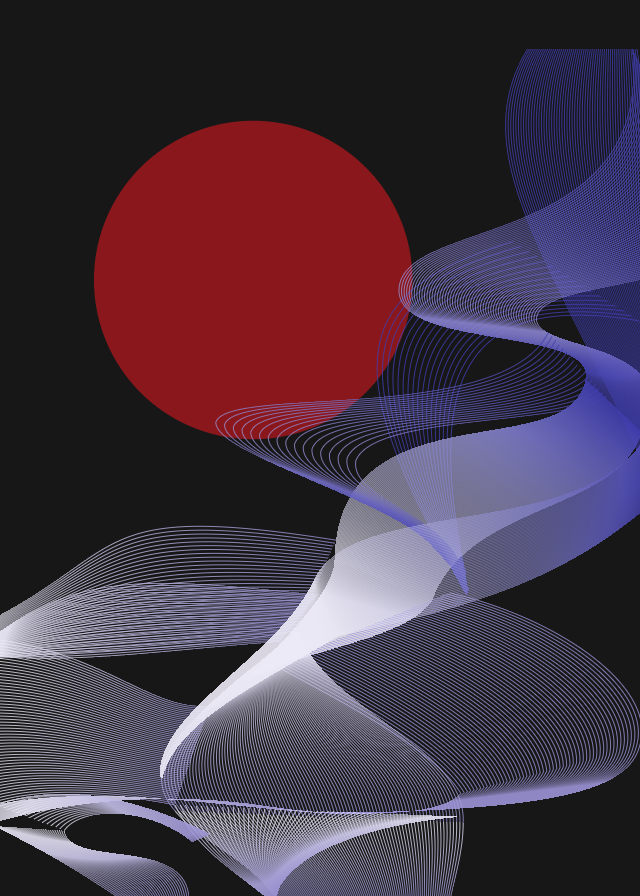
This background is drawn by a WebGL 1 fragment shader. Its source:

```glsl
precision highp float;
// A red disc on charcoal, crossed by twisting ribbons of fine white and blue lines.
// Each ribbon blends one cubic curve into another; a pixel finds the rulings that
// pass through it, and the spacing of the lines there gives their coverage.

uniform vec2 u_resolution;

const float GRID = 768.0;        // design units per canvas height, y downwards
const float LINE_WIDTH = 0.68;   // in design units
const int STEPS = 28;            // samples along a ribbon
const float SPARSE = 16.0;       // lines per ribbon
const float MEDIUM = 30.0;
const float DENSE = 54.0;
const float VEIL = 88.0;
const vec2 DISC_CENTER = vec2(217.0, 240.0);
const float DISC_RADIUS = 136.5;
const vec3 CHARCOAL = vec3(0.09);
const vec3 RED = vec3(0.54, 0.09, 0.105);
const vec3 WHITE = vec3(0.93, 0.92, 0.97);
const vec3 LILAC = vec3(0.61, 0.58, 0.84);
const vec3 BLUE = vec3(0.25, 0.24, 0.69);

float cross2(vec2 a, vec2 b) { return a.x * b.y - a.y * b.x; }

// Both edge curves at once: xy is the first edge, zw the second.
vec4 bezier(vec4 a, vec4 b, vec4 c, vec4 d, float s) {
  float r = 1.0 - s;
  return r * r * (r * a + 3.0 * s * b) + s * s * (3.0 * r * c + s * d);
}

// Signed test for the point lying on the ruling between the edges.
float ruling(vec2 p, vec4 e) { return cross2(p - e.xy, e.zw - e.xy); }

// Coverage of a line, fading to the mean tone where lines are too close.
float lineCoverage(float t, float count, float spacing, float pixel) {
  float reach = max(pixel, LINE_WIDTH);
  float dist = abs(fract(t * count + 0.5) - 0.5) * spacing;
  float single = max(0.0, 1.0 - dist / reach) * LINE_WIDTH / reach;
  float mean = min(LINE_WIDTH / max(spacing, 0.01), 0.9);
  return mix(mean, single, smoothstep(1.0, 2.2, spacing / pixel));
}

void ribbon(inout vec3 color, vec2 p, float count, vec3 startInk, vec3 endInk,
            vec4 a, vec4 b, vec4 c, vec4 d) {
  float pixel = GRID / u_resolution.y;
  float ds = 1.0 / float(STEPS);
  float previous = ruling(p, a);
  for (int i = 0; i < STEPS; i++) {
    float s0 = float(i) * ds;
    float current = ruling(p, bezier(a, b, c, d, s0 + ds));
    if ((current < 0.0) != (previous < 0.0)) {
      // Secant root with one correction
      float slope = (current - previous) / ds;
      float s = s0 - previous / slope;
      s -= ruling(p, bezier(a, b, c, d, s)) / slope;
      s = clamp(s, s0, s0 + ds);
      vec4 e = bezier(a, b, c, d, s);
      vec2 span = e.zw - e.xy;
      float t = dot(p - e.xy, span) / max(dot(span, span), 0.001);
      if (abs(t - 0.5) < 0.5 + 0.3 / count) {
        vec4 tangent = bezier(a, b, c, d, s + 0.002) - e;
        vec2 flow = mix(tangent.xy, tangent.zw, t);
        float spacing = abs(cross2(flow, span)) / (max(length(flow), 0.0001) * count);
        color = mix(color, mix(startInk, endInk, s), lineCoverage(t, count, spacing, pixel));
      }
    }
    previous = current;
  }
}

void main() {
  float pixel = GRID / u_resolution.y;
  vec2 p = vec2(gl_FragCoord.x, u_resolution.y - gl_FragCoord.y) * pixel;
  float disc = clamp(0.5 + (DISC_RADIUS - distance(p, DISC_CENTER)) / pixel, 0.0, 1.0);
  vec3 color = mix(CHARCOAL, RED, disc);

  // Upper right: tall veil, then the wide-spaced blue bulge
  ribbon(color, p, DENSE, BLUE, BLUE, vec4(452, 42, 546, 42), vec4(400, 130, 560, 130),
         vec4(465, 210, 540, 210), vec4(548, 390, 590, 330));
  ribbon(color, p, SPARSE, BLUE, BLUE, vec4(440, 207, 548, 275), vec4(300, 250, 400, 250),
         vec4(285, 310, 360, 320), vec4(400, 510, 402, 505));

  // Lobe beside the disc and its return sweep
  ribbon(color, p, DENSE, BLUE, LILAC, vec4(542, 42, 620, 200), vec4(560, 215, 600, 250),
         vec4(345, 185, 465, 240), vec4(342, 248, 460, 272));
  ribbon(color, p, DENSE, LILAC, BLUE, vec4(342, 248, 460, 272), vec4(340, 300, 455, 302),
         vec4(510, 280, 590, 290), vec4(502, 325, 550, 370));
  ribbon(color, p, VEIL, BLUE, WHITE, vec4(502, 325, 550, 370), vec4(490, 400, 530, 440),
         vec4(290, 330, 400, 430), vec4(287, 480, 370, 515));
  ribbon(color, p, VEIL, WHITE, WHITE, vec4(287, 480, 370, 515), vec4(286, 510, 345, 550),
         vec4(240, 550, 260, 555), vec4(205, 590, 210, 585));

  // Flat lobe under the disc
  ribbon(color, p, SPARSE, BLUE, LILAC, vec4(470, 285, 520, 340), vec4(430, 365, 480, 365),
         vec4(195, 330, 320, 355), vec4(185, 362, 305, 395));
  ribbon(color, p, SPARSE, LILAC, BLUE, vec4(185, 362, 305, 395), vec4(185, 390, 300, 430),
         vec4(340, 430, 390, 440), vec4(372, 470, 400, 500));

  // Left wing and the stripes below it
  ribbon(color, p, MEDIUM, WHITE, LILAC, vec4(-5, 530, -5, 565), vec4(110, 470, 70, 555),
         vec4(80, 430, 160, 560), vec4(288, 463, 255, 540));
  ribbon(color, p, MEDIUM, WHITE, LILAC, vec4(-5, 545, -5, 562), vec4(70, 490, 60, 570),
         vec4(130, 495, 160, 555), vec4(272, 510, 240, 550));
  ribbon(color, p, DENSE, WHITE, LILAC, vec4(-5, 548, -5, 690), vec4(90, 560, 40, 676),
         vec4(130, 610, 100, 680), vec4(180, 605, 150, 690));

  // Lower right bulge, folding back to the left border
  ribbon(color, p, DENSE, LILAC, LILAC, vec4(385, 508, 235, 570), vec4(480, 530, 290, 600),
         vec4(565, 590, 370, 640), vec4(548, 640, 395, 680));
  ribbon(color, p, DENSE, LILAC, LILAC, vec4(548, 640, 395, 680), vec4(535, 690, 380, 698),
         vec4(420, 692, 320, 700), vec4(300, 698, 250, 695));
  ribbon(color, p, SPARSE, LILAC, WHITE, vec4(300, 698, 250, 695), vec4(200, 695, 180, 680),
         vec4(100, 670, 80, 680), vec4(-5, 690, -5, 705));

  // Lower bell and its open petal
  ribbon(color, p, VEIL, WHITE, LILAC, vec4(225, 565, 255, 540), vec4(150, 625, 280, 610),
         vec4(120, 660, 400, 640), vec4(150, 695, 397, 705));
  ribbon(color, p, VEIL, WHITE, LILAC, vec4(150, 695, 397, 705), vec4(175, 725, 397, 730),
         vec4(215, 735, 390, 750), vec4(240, 775, 385, 775));
  ribbon(color, p, DENSE, WHITE, LILAC, vec4(150, 690, 395, 700), vec4(170, 730, 330, 705),
         vec4(200, 745, 260, 725), vec4(235, 775, 240, 760));

  // Loop in the lower left corner
  ribbon(color, p, MEDIUM, WHITE, LILAC, vec4(-5, 708, 55, 712), vec4(50, 735, 60, 745),
         vec4(80, 755, 165, 715), vec4(110, 775, 162, 775));
  ribbon(color, p, SPARSE, WHITE, LILAC, vec4(-5, 690, 55, 712), vec4(50, 672, 70, 690),
         vec4(110, 680, 130, 692), vec4(180, 715, 165, 722));

  // Bright central sash
  ribbon(color, p, DENSE, BLUE, WHITE, vec4(560, 360, 560, 430), vec4(520, 470, 480, 500),
         vec4(300, 420, 400, 520), vec4(268, 500, 290, 545));
  ribbon(color, p, DENSE, WHITE, WHITE, vec4(268, 500, 290, 545), vec4(235, 565, 215, 590),
         vec4(135, 610, 150, 620), vec4(137, 665, 139, 668));

  gl_FragColor = vec4(color, 1.0);
}
```
